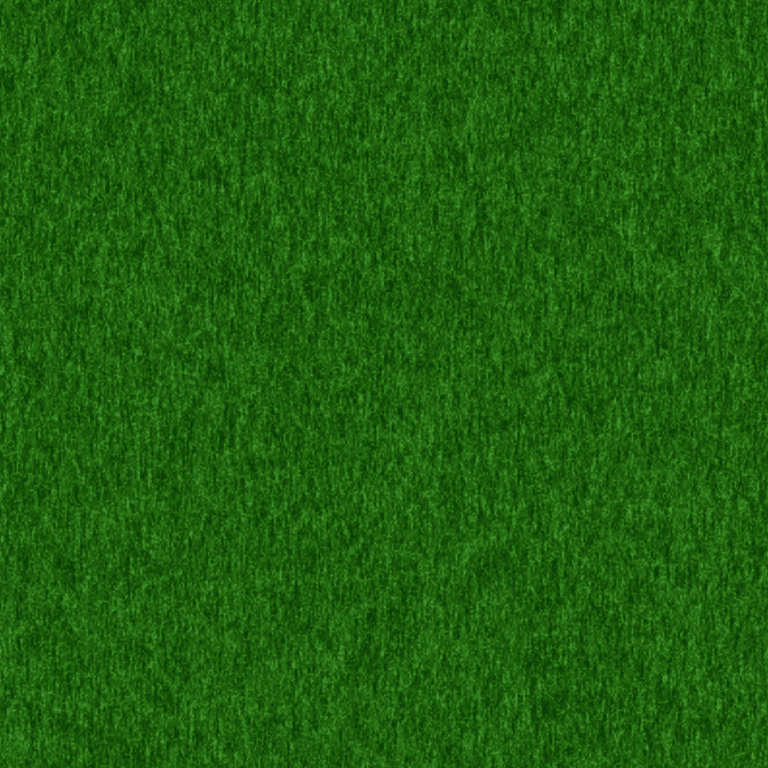
Write a Shadertoy shader that draws this texture.

```glsl
float hash(ivec2 cell, int seed) {
    uint h = uint(cell.x) * 1597334677u ^ uint(cell.y) * 3812015801u ^ uint(seed) * 2798796415u;
    h = (h ^ (h >> 16)) * 2146121005u;
    h = (h ^ (h >> 15)) * 2221713035u;
    return float((h ^ (h >> 16)) & 65535u) / 65535.0;
}

// Wrapping noise in columns, each shifted vertically so that streak ends stagger.
// The result is centred on zero with a spread of about one.
float columnNoise(vec2 uv, ivec2 count, int seed) {
    float x = uv.x * float(count.x);
    float columnValue[2];
    for (int i = 0; i < 2; i++) {
        int column = (int(floor(x)) + i) % count.x;
        float y = uv.y * float(count.y) + hash(ivec2(column, 777), seed);
        int row = int(floor(y));
        float lower = hash(ivec2(column, row % count.y), seed);
        float upper = hash(ivec2(column, (row + 1) % count.y), seed);
        columnValue[i] = mix(lower, upper, smoothstep(0.0, 1.0, fract(y)));
    }
    float value = mix(columnValue[0], columnValue[1], smoothstep(0.0, 1.0, fract(x)));
    return (value - 0.5) / 0.213;
}

// Dark moss to pale leaf green, with paler highlights on the bright side
vec3 grassColor(float light) {
    vec3 midGreen = vec3(0.12, 0.38, 0.05);
    vec3 slope = vec3(0.040, 0.064, 0.027);
    vec3 highlight = vec3(0.003, 0.002, 0.007);
    return midGreen + slope * light + highlight * light * light;
}

void mainImage(out vec4 fragColor, in vec2 fragCoord) {
    vec2 uv = fract(fragCoord / iResolution.xy);

    // Upright blades, long and short
    float light = 0.46 * columnNoise(uv, ivec2(293, 53), 1) - 0.12;
    light += 0.46 * columnNoise(uv, ivec2(311, 121), 2);

    // Fine speckle of tips and gaps, the brightest tips glinting
    float speckle = columnNoise(uv, ivec2(397, 331), 3);
    light += 0.58 * speckle + 0.6 * smoothstep(1.1, 1.9, speckle);

    // Faint tufts and broad patches
    light += 0.12 * columnNoise(uv, ivec2(67, 37), 4);
    light += 0.04 * columnNoise(uv, ivec2(11, 8), 5);

    fragColor = vec4(clamp(grassColor(clamp(light, -2.4, 2.8)), 0.0, 1.0), 1.0);
}
```
